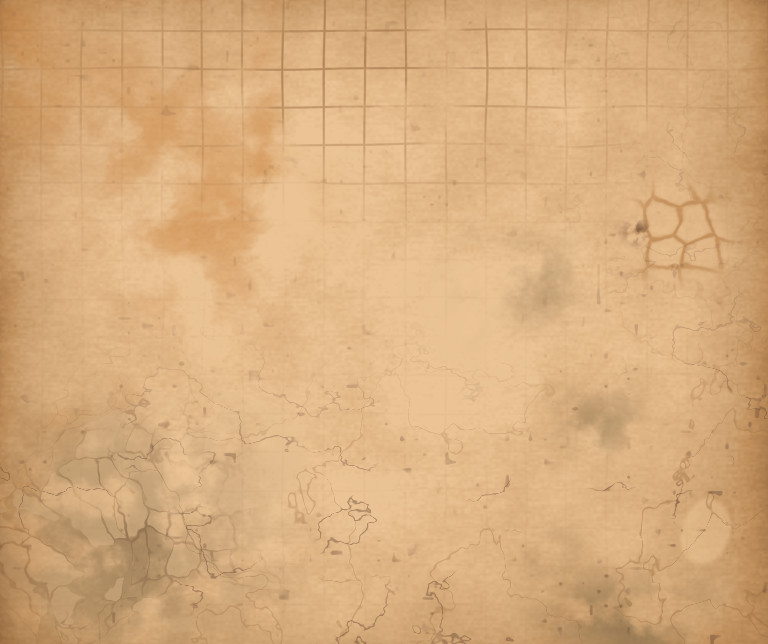
A WebGL 1 fragment shader for this texture:

```glsl
precision highp float;
// Aged parchment with a faded ruled grid, cracks, orange foxing and grey mould stains.
uniform vec2 u_resolution;

const vec3 CREAM = vec3(0.92, 0.765, 0.582);
const vec3 SAND  = vec3(0.87, 0.70, 0.51);
const vec3 TAN   = vec3(0.81, 0.64, 0.45);
const vec3 OCHRE = vec3(0.75, 0.56, 0.36);
const vec3 UMBER = vec3(0.60, 0.42, 0.25);
const vec3 RUST  = vec3(0.80, 0.53, 0.27);
const vec3 MOULD = vec3(0.54, 0.44, 0.30);
const vec3 INK   = vec3(0.40, 0.27, 0.20);

float hash(vec2 p) {
  vec3 q = fract(p.xyx * 0.1031);
  q += dot(q, q.yzx + 33.33);
  return fract((q.x + q.y) * q.z);
}

float noise(vec2 p) {
  vec2 i = floor(p), f = fract(p);
  f = f * f * (3.0 - 2.0 * f);
  return mix(mix(hash(i), hash(i + vec2(1, 0)), f.x),
             mix(hash(i + vec2(0, 1)), hash(i + vec2(1, 1)), f.x), f.y);
}

float fbm(vec2 p) {
  float sum = 0.0, amp = 0.5;
  for (int i = 0; i < 5; i++) {
    sum += amp * noise(p);
    p = mat2(1.6, 1.2, -1.2, 1.6) * p + 17.3;
    amp *= 0.5;
  }
  return sum;
}

// Soft elliptical patch, 1 at its centre.
float blob(vec2 p, vec2 centre, vec2 size) {
  vec2 d = (p - centre) / size;
  return exp(-dot(d, d));
}

// x: gap to the nearest cell border, y: random value of the cell.
vec2 cells(vec2 p) {
  vec2 base = floor(p);
  float near = 8.0, second = 8.0, id = 0.0;
  for (int y = -1; y <= 1; y++) {
    for (int x = -1; x <= 1; x++) {
      vec2 c = base + vec2(x, y);
      float d = length(c + 0.15 + 0.7 * vec2(hash(c), hash(c + 41.7)) - p);
      if (d < near) { second = near; near = d; id = hash(c + 9.1); }
      else second = min(second, d);
    }
  }
  return vec2(second - near, id);
}

// Thin broken line along the middle level of a noise field.
float crack(vec2 p, float width) {
  return 1.0 - smoothstep(0.0, width, abs(fbm(p) - 0.48));
}

float ruled(float x, float spacing) {
  float d = abs(fract(x / spacing + 0.5) - 0.5) * spacing;
  return 1.0 - smoothstep(0.0005, 0.0028, d);
}

vec3 ageRamp(float t) {
  vec3 c = mix(CREAM, SAND, clamp(t, 0.0, 1.0));
  c = mix(c, TAN, clamp(t - 1.0, 0.0, 1.0));
  c = mix(c, OCHRE, clamp(t - 2.0, 0.0, 1.0));
  return mix(c, UMBER, clamp((t - 3.0) * 0.5, 0.0, 1.0));
}

void main() {
  vec2 p = gl_FragCoord.xy / u_resolution.y;
  float width = u_resolution.x / u_resolution.y;
  vec2 warp = vec2(fbm(p * 7.0), fbm(p * 7.0 + 31.0)) - 0.48;
  vec2 w = p + 0.09 * warp;
  float cloud = fbm(p * 4.0 + 5.0), mottle = fbm(w * 16.0 + 60.0);

  // Paper tone: pale middle, browned borders, fibres and grain.
  float age = 0.1 + 1.3 * smoothstep(0.2, 0.75, length(w - vec2(0.61, 0.52)));
  float edge = exp(-p.x / 0.05) + exp((p.x - width) / 0.05)
             + 0.8 * exp((p.y - 1.0) / 0.06) + 0.5 * exp(-p.y / 0.05);
  age += edge * (0.9 + 1.8 * cloud) + 1.8 * (cloud - 0.45) + 1.3 * (mottle - 0.46);
  age += 0.4 * (noise(p * vec2(70.0, 260.0)) - 0.5) + 0.5 * (noise(p * 210.0) - 0.5);
  vec3 col = ageRamp(age);

  // Orange foxing in the upper left, with a vertical drip.
  float fox = blob(w, vec2(0.32, 0.65), vec2(0.13, 0.13)) + 0.7 * blob(w, vec2(0.2, 0.83), vec2(0.16, 0.1))
            + 0.8 * blob(w, vec2(0.02, 0.9), vec2(0.07, 0.1)) + 0.6 * blob(w, vec2(0.1, 0.37), vec2(0.08, 0.06))
            + 0.6 * blob(p, vec2(0.41, 0.83), vec2(0.025, 0.2));
  col = mix(col, RUST, 0.55 * clamp(fox, 0.0, 1.0) * smoothstep(0.36, 0.68, mottle));

  // Grey mould, denser along the bottom.
  float corner = blob(w, vec2(0.2, 0.17), vec2(0.19, 0.16));
  float mould = 0.9 * corner + blob(w, vec2(0.98, 0.05), vec2(0.11, 0.07))
              + 0.7 * blob(w, vec2(0.93, 0.34), vec2(0.06, 0.05)) + 0.5 * blob(w, vec2(0.82, 0.56), vec2(0.08, 0.06))
              + 0.6 * blob(w, vec2(0.86, 0.16), vec2(0.04, 0.03));
  col = mix(col, MOULD, 0.75 * clamp(mould, 0.0, 1.0) * smoothstep(0.28, 0.66, fbm(p * 22.0)));

  // Pale flakes at the lower left and rounded water rings at the right.
  vec2 flake = cells(p * 21.0 + 4.0 * warp);
  float rim = 1.0 - smoothstep(0.02, 0.12, flake.x);
  col = mix(col, CREAM * 0.94, 0.5 * corner * step(0.55, flake.y) * smoothstep(0.05, 0.15, flake.x));
  col = mix(col, INK, 0.3 * corner * rim * smoothstep(0.35, 0.6, mottle));
  vec2 ring = cells(p * 16.0 + 1.2 * warp + 3.0);
  float rings = smoothstep(0.2, 0.7, blob(w, vec2(1.06, 0.63), vec2(0.1, 0.09)));
  col = mix(col, CREAM, 0.4 * rings * smoothstep(0.1, 0.25, ring.x));
  col = mix(col, RUST * 0.85, 0.5 * rings * (1.0 - smoothstep(0.03, 0.15, ring.x)));
  float pale = 1.0 - smoothstep(0.036, 0.046, length((p - vec2(1.1, 0.17) + 0.03 * warp) * vec2(1.0, 0.85)));
  col = mix(col, CREAM, 0.55 * pale);

  // Hairline cracks, mostly in the lower half, and scattered dark specks.
  float worn = (1.0 - smoothstep(0.2, 0.55, p.y)) + 0.4 * smoothstep(0.75, 1.1, p.x);
  float broken = smoothstep(0.46, 0.62, fbm(p * 9.0 + 80.0));
  col = mix(col, INK, 0.45 * worn * broken * crack(p * vec2(11.0, 15.0) + 12.0, 0.014));
  col = mix(col, UMBER, 0.3 * worn * crack(w * 8.0 + 44.0, 0.01));
  float speck = smoothstep(0.84, 0.96, noise(p * 85.0 + 7.0)) * smoothstep(0.4, 0.65, mottle);
  col = mix(col, INK, speck * (0.15 + 0.2 * worn));
  float spot = blob(w, vec2(0.978, 0.627), vec2(0.02, 0.016));
  col = mix(col, INK, 0.75 * spot * smoothstep(0.3, 0.6, fbm(p * 60.0)));

  // Ruled grid, clearest at the top centre.
  vec2 g = p + 0.006 * (vec2(noise(p * 9.0), noise(p * 9.0 + 20.0)) - 0.5);
  float lines = max(ruled(g.x - 0.441, 0.0627), 0.9 * ruled(g.y - 0.953, 0.0595));
  float shown = 0.08 + smoothstep(0.6, 0.9, p.y) * (0.25 + 0.75 * blob(p, vec2(0.56, 0.88), vec2(0.3, 0.3)));
  col = mix(col, UMBER, 0.6 * lines * shown * smoothstep(0.2, 0.6, fbm(p * 13.0 + 3.0)));

  gl_FragColor = vec4(col, 1.0);
}
```
